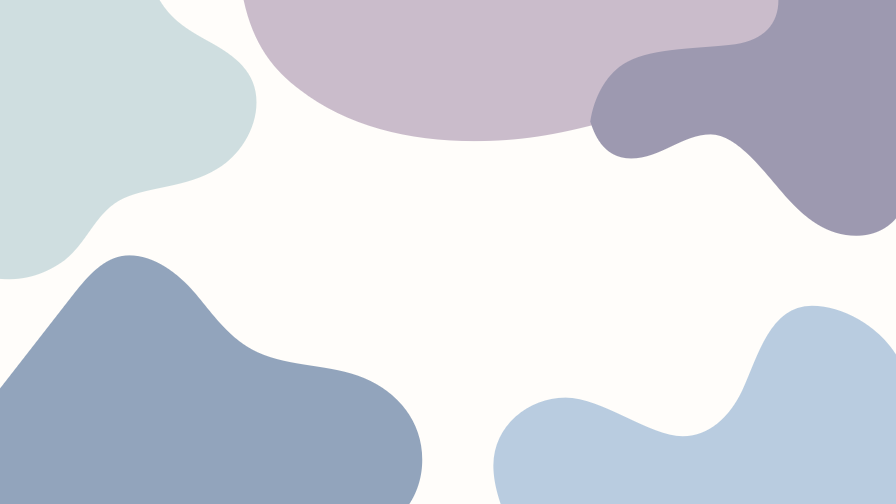
This background is drawn by a WebGL 1 fragment shader. Its source:

```glsl
precision highp float;
// Flat pastel backdrop: five soft organic blobs around an empty cream centre.

uniform vec2 u_resolution;

// Canvas grid: 16 units wide, 9 units high, origin at the lower left
const vec2 GRID = vec2(16.0, 9.0);
const int CURVE_STEPS = 16;

const vec3 CREAM = vec3(1.0, 0.994, 0.979);
const vec3 MINT = vec3(0.812, 0.871, 0.878);
const vec3 MAUVE = vec3(0.792, 0.737, 0.796);
const vec3 PURPLE = vec3(0.616, 0.600, 0.690);
const vec3 STEEL = vec3(0.573, 0.643, 0.737);
const vec3 SKY = vec3(0.725, 0.800, 0.878);

// State of the outline being traced around the current point
vec2 point, pathStart, pen;
float nearestSq, side;

void moveTo(vec2 start) {
  pathStart = start;
  pen = start;
  nearestSq = 1e6;
  side = 1.0;
}

// Tracks the nearest edge and flips the side at each ray crossing
void lineTo(vec2 end) {
  vec2 edge = end - pen;
  vec2 w = point - pen;
  vec2 gap = w - edge * clamp(dot(w, edge) / max(dot(edge, edge), 1e-8), 0.0, 1.0);
  nearestSq = min(nearestSq, dot(gap, gap));
  bvec3 crossing = bvec3(point.y >= pen.y, point.y < end.y, edge.x * w.y > edge.y * w.x);
  if (all(crossing) || !any(crossing)) side = -side;
  pen = end;
}

// Cubic Bezier flattened into short lines
void curveTo(float ax, float ay, float bx, float by, float ex, float ey) {
  vec2 start = pen, a = vec2(ax, ay), b = vec2(bx, by), end = vec2(ex, ey);
  for (int i = 1; i <= CURVE_STEPS; i++) {
    float t = float(i) / float(CURVE_STEPS);
    float s = 1.0 - t;
    lineTo(s * s * s * start + 3.0 * s * t * (s * a + t * b) + t * t * t * end);
  }
}

// Closes the outline and paints its inside with a one-pixel soft edge
void fill(inout vec3 color, vec3 paint) {
  lineTo(pathStart);
  float pixel = GRID.y / u_resolution.y;
  float signedDist = side * sqrt(nearestSq);
  color = mix(color, paint, clamp(0.5 - signedDist / pixel, 0.0, 1.0));
}

void main() {
  point = gl_FragCoord.xy / u_resolution * GRID;
  vec3 color = CREAM;

  // Upper left
  moveTo(vec2(2.85, 9.0));
  curveTo(3.06, 8.65, 3.33, 8.48, 3.71, 8.27);
  curveTo(4.21, 8.00, 4.58, 7.71, 4.58, 7.17);
  curveTo(4.58, 6.69, 4.27, 6.21, 3.87, 5.98);
  curveTo(3.33, 5.65, 2.67, 5.67, 2.21, 5.46);
  curveTo(1.71, 5.23, 1.58, 4.69, 1.15, 4.35);
  curveTo(0.83, 4.12, 0.46, 3.98, 0.0, 4.02);
  lineTo(vec2(-1.0, 4.02));
  lineTo(vec2(-1.0, 10.0));
  lineTo(vec2(2.85, 10.0));
  fill(color, MINT);

  // Top bowl, its right end hidden under the next blob
  moveTo(vec2(4.35, 9.0));
  curveTo(4.52, 8.21, 4.88, 7.75, 5.35, 7.40);
  curveTo(6.19, 6.75, 7.29, 6.48, 8.46, 6.48);
  curveTo(9.27, 6.48, 9.90, 6.58, 10.83, 6.83);
  lineTo(vec2(12.5, 7.44));
  lineTo(vec2(14.4, 8.6));
  lineTo(vec2(14.4, 10.0));
  lineTo(vec2(4.35, 10.0));
  fill(color, MAUVE);

  // Upper right
  moveTo(vec2(13.9, 9.0));
  curveTo(13.9, 8.58, 13.65, 8.29, 13.13, 8.21);
  curveTo(12.5, 8.13, 11.67, 8.15, 11.21, 7.90);
  curveTo(10.83, 7.71, 10.60, 7.25, 10.54, 6.83);
  curveTo(10.60, 6.65, 10.75, 6.17, 11.27, 6.17);
  curveTo(11.79, 6.17, 12.19, 6.60, 12.69, 6.60);
  curveTo(13.17, 6.60, 13.65, 5.92, 14.04, 5.48);
  curveTo(14.38, 5.10, 14.77, 4.79, 15.29, 4.79);
  curveTo(15.58, 4.79, 15.83, 4.90, 16.0, 5.10);
  lineTo(vec2(17.0, 5.1));
  lineTo(vec2(17.0, 10.0));
  lineTo(vec2(13.9, 10.0));
  fill(color, PURPLE);

  // Lower left
  moveTo(vec2(-1.0, 0.78));
  lineTo(vec2(1.33, 3.77));
  curveTo(1.63, 4.15, 1.92, 4.44, 2.31, 4.44);
  curveTo(2.75, 4.44, 3.17, 4.13, 3.48, 3.77);
  curveTo(3.81, 3.38, 4.10, 2.94, 4.60, 2.71);
  curveTo(5.19, 2.44, 5.90, 2.50, 6.50, 2.25);
  curveTo(7.10, 2.00, 7.54, 1.48, 7.54, 0.79);
  curveTo(7.54, 0.50, 7.46, 0.23, 7.31, 0.0);
  lineTo(vec2(7.31, -1.0));
  lineTo(vec2(-1.0));
  fill(color, STEEL);

  // Lower right
  moveTo(vec2(8.94, 0.0));
  curveTo(8.87, 0.21, 8.81, 0.44, 8.81, 0.69);
  curveTo(8.81, 1.40, 9.44, 1.90, 10.10, 1.90);
  curveTo(10.75, 1.90, 11.60, 1.21, 12.19, 1.21);
  curveTo(12.65, 1.21, 13.02, 1.54, 13.25, 2.02);
  curveTo(13.54, 2.65, 13.75, 3.54, 14.50, 3.54);
  curveTo(15.04, 3.54, 15.67, 3.19, 16.0, 2.67);
  lineTo(vec2(17.0, 2.67));
  lineTo(vec2(17.0, -1.0));
  lineTo(vec2(8.94, -1.0));
  fill(color, SKY);

  gl_FragColor = vec4(color, 1.0);
}
```
